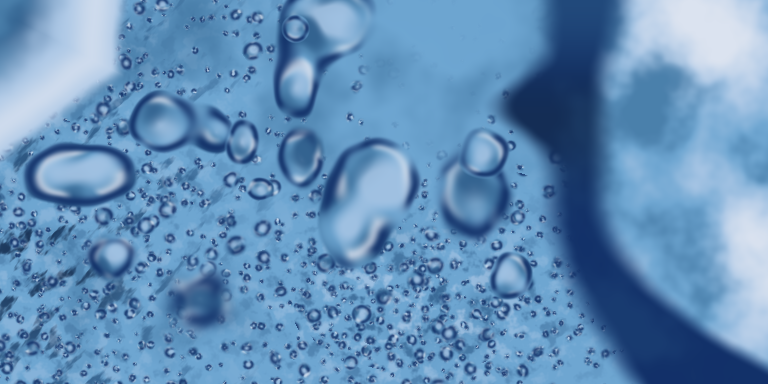
Write a Shadertoy shader that draws this texture.

```glsl
const vec3 SKY = vec3(.43, .65, .82);
const vec3 MID = vec3(.29, .50, .67);
const vec3 PALE = vec3(.67, .78, .90);
const vec3 DEEP = vec3(.17, .35, .53);
const vec3 NAVY = vec3(.07, .19, .41);
const vec3 INK = vec3(.08, .17, .30);
const vec3 FROST = vec3(.86, .89, .94);

float hash(vec2 p) {
    return fract(sin(dot(p, vec2(127.1, 311.7))) * 43758.55);
}

float corner(vec2 cell, vec2 offset) {
    float a = 6.2832 * hash(cell);
    return dot(vec2(cos(a), sin(a)), offset);
}

float noise(vec2 p) {
    vec2 i = floor(p), f = fract(p), e = vec2(1, 0);
    vec2 u = f * f * f * (f * (f * 6. - 15.) + 10.);
    return mix(mix(corner(i, f), corner(i + e, f - e), u.x),
               mix(corner(i + e.yx, f - e.yx), corner(i + 1., f - 1.), u.x), u.y);
}

mat2 turn(float a) {
    return mat2(cos(a), sin(a), -sin(a), cos(a));
}

float fbm(vec2 p) {
    float sum = 0., amp = 1.;
    for (int i = 0; i < 4; i++) {
        sum += amp * noise(p);
        p = turn(.6) * p * 2. + 7.3;
        amp *= .5;
    }
    return sum;
}

float ellipse(vec2 p, vec2 center, vec2 size) {
    return (length((p - center) / size) - 1.) * min(size.x, size.y);
}

float smoothUnion(float a, float b, float k) {
    float h = max(k - abs(a - b), 0.) / k;
    return min(a, b) - h * h * k * .25;
}

float band(float x, float center, float width) {
    x = (x - center) / width;
    return exp(-x * x);
}

// Refracting drop: dark broken rim, bright inner line, cloudy core
vec3 glass(vec3 col, vec2 p, float d, float r, float soft) {
    float swirl = noise(p * .7 / r + r * 90.);
    float width = .09 * r + .002 + soft * .4;
    float depth = -d;
    vec3 body = mix(MID, SKY, smoothstep(-.3, .25, swirl));
    body = mix(body, PALE, .8 * smoothstep(.2, .8, depth / r + swirl * .9 - .1));
    body = mix(body, DEEP, .75 * smoothstep(.12, .4, -swirl));
    body = mix(body, FROST, .8 * band(depth, .3 * r, width) * smoothstep(-.1, .3, noise(p * .9 / r + 4.)));
    body = mix(body, NAVY, .9 * band(depth, width, width) * smoothstep(-.5, .1, noise(p / r + 9.)));
    return mix(col, body, smoothstep(soft, -soft, d));
}

vec3 drop(vec3 col, vec2 p, vec2 center, vec2 size, float soft) {
    return glass(col, p, ellipse(p, center, size), min(size.x, size.y), soft);
}

// Jittered grids of small bubbles, denser in the froth
vec3 bubbles(vec3 col, vec2 p, float froth) {
    for (int i = 0; i < 5; i++) {
        float scale = 30. - 4.5 * float(i);
        vec2 q = turn(.5 + float(i) * 1.3) * p * scale + float(i) * 17.;
        vec2 cell = floor(q);
        float pick = hash(cell + 3.1);
        vec2 jitter = vec2(hash(cell), hash(cell + 8.7)) - .5;
        float r = mix(.13, .32, hash(cell + 5.3));
        vec2 o = fract(q) - .5 - jitter * .36;
        o.x *= 1. + .3 * (pick - .5);
        float d = (length(o) - r) / scale;
        vec3 lit = glass(col, p + jitter, d, r / scale, mix(.003, .009, hash(cell + 2.2)));
        col = mix(col, lit, .9 * step(pick, .12 + .5 * froth));
    }
    return col;
}

void mainImage(out vec4 fragColor, in vec2 fragCoord) {
    vec2 p = fragCoord / iResolution.y;
    p.x += 1. - .5 * iResolution.x / iResolution.y;
    float cloud = fbm(p * 3.), grain = fbm(p * 17.);

    // Clear water with slanted dark flecks and pale froth
    vec3 col = mix(SKY, MID, smoothstep(0., .9, cloud + .5 * (p.y - .4)));
    float froth = exp(-dot((p - vec2(1.08, .2)) * vec2(2.4, 4.), (p - vec2(1.08, .2)) * vec2(2.4, 4.)));
    float left = smoothstep(.85, .2, p.x + .25 * cloud);
    float fleck = fbm(turn(-.85) * p * vec2(1.) * mat2(9., 0., 0., 22.));
    col = mix(col, DEEP, .8 * smoothstep(.2, .5, fleck) * left);
    col = mix(col, INK, .9 * smoothstep(.1, .4, fleck) * exp(-20. * dot(p - vec2(.1, .33), p - vec2(.1, .33))));
    float rough = max(froth, .45 * left);
    col = mix(col, PALE, .85 * rough * smoothstep(.05, .45, grain));
    col = mix(col, DEEP, .8 * rough * smoothstep(.1, .5, -grain));
    col = bubbles(col, p, rough);

    // Large drops, some fused, some out of focus
    vec2 w = p + .014 * vec2(noise(p * 11.), noise(p * 11. + 5.));
    col = drop(col, w, vec2(.52, .22), vec2(.085), .045);
    col = drop(col, w, vec2(.29, .33), vec2(.065, .06), .014);
    col = drop(col, w, vec2(.205, .545), vec2(.15, .085), .005);
    float pair = smoothUnion(ellipse(w, vec2(.42, .68), vec2(.085, .08)), ellipse(w, vec2(.56, .66), vec2(.045, .06)), .09);
    col = glass(col, w, pair, .08, .004);
    col = drop(col, w, vec2(.63, .63), vec2(.045, .055), .005);
    col = drop(col, p, vec2(.677, .508), vec2(.036, .03), .003);
    float neck = smoothUnion(ellipse(w, vec2(.77, .77), vec2(.06, .08)), ellipse(w, vec2(.86, .95), vec2(.13, .1)), .12);
    col = glass(col, w, neck, .07, .005);
    col = drop(col, p, vec2(.77, .925), vec2(.036), .003);
    col = drop(col, w, vec2(.785, .59), vec2(.062, .08), .008);
    col = drop(col, w, vec2(1.23, .5), vec2(.1, .13), .018);
    col = drop(col, w, vec2(1.26, .6), vec2(.065), .006);
    float heap = smoothUnion(ellipse(w, vec2(.98, .53), vec2(.115)), ellipse(w, vec2(.92, .41), vec2(.09, .11)), .08);
    col = glass(col, w, heap, .1, .007);
    col = drop(col, w, vec2(1.33, .28), vec2(.055, .06), .004);

    // Blurred column hanging from the top
    float column = min(ellipse(p, vec2(1.12, .88), vec2(.19, .3)), ellipse(p, vec2(1.3, 1.02), vec2(.28, .24)));
    vec3 haze = mix(MID, SKY, smoothstep(-.4, .6, cloud + .8 - 2. * abs(p.x - 1.1)));
    col = mix(col, haze, .95 * smoothstep(.05, -.06, column + .05 * cloud));

    // Pale blurred block in the upper left
    float block = max(p.x - .32, (.58 + .7 * p.x - p.y) * .82) + .02 * cloud;
    vec3 ice = mix(MID, DEEP, smoothstep(-.1, .5, cloud));
    ice = mix(ice, PALE, smoothstep(-.26, -.1, block + .08 * cloud));
    ice = mix(ice, FROST, .7 * band(block, -.07, .05));
    col = mix(col, ice, smoothstep(.02, -.025, block));

    // Dark gap and the frosted block behind it on the right
    float low = max(.5 - p.y, 0.);
    float gapEdge = 1.43 + .9 * low * low - .13 * band(p.y, .72, .09) + .03 * cloud;
    float iceEdge = 1.54 + 2.1 * low * low + .06 * smoothstep(.7, 1., p.y) + .025 * cloud;
    vec3 gap = mix(NAVY, INK, .7 * band(p.y, .68, .15));
    gap = mix(gap, DEEP, .6 * smoothstep(.75, 1., p.y) + .25 * smoothstep(0., .6, cloud));
    col = mix(col, gap, smoothstep(-.04, .05, p.x - gapEdge));
    float veil = fbm(p * 4.5 + 20.);
    vec3 frosted = mix(MID, SKY, smoothstep(-.4, .3, veil + p.x - 1.65));
    float glow = band(length((p - vec2(1.83, .91)) * vec2(.8, 1.)), 0., .2) + band(length((p - vec2(1.98, .33)) * vec2(1.2, .8)), 0., .18);
    frosted = mix(frosted, PALE, smoothstep(.1, .8, glow + .7 * veil));
    frosted = mix(frosted, FROST, smoothstep(.5, 1.1, glow + .5 * veil));
    col = mix(col, frosted, smoothstep(-.03, .07, p.x - iceEdge));

    fragColor = vec4(col, 1.);
}
```
